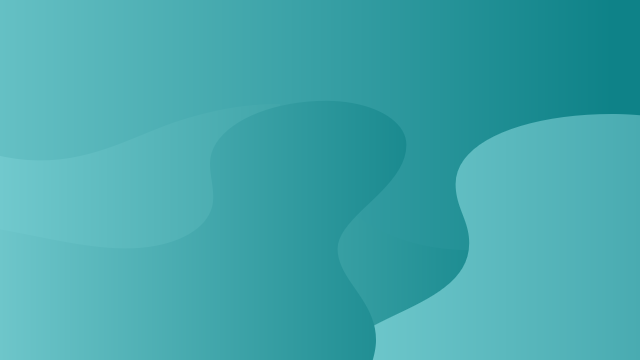
Reproduce this background procedurally as a Shadertoy shader.

```glsl
// Teal backdrop of overlapping flowing waves, each with its own side-to-side gradient.
// Outlines are chained cubic curves: each is flattened to short segments that give
// a distance for smooth edges and an upward-ray parity test for the filled side.

const vec2 CANVAS = vec2(16.0, 9.0);
const int STEPS = 20;

vec2 bezier(vec2 a, vec2 b, vec2 c, vec2 d, float t) {
    float s = 1.0 - t;
    return s * s * s * a + 3.0 * s * s * t * b + 3.0 * s * t * t * c + t * t * t * d;
}

// An outline is (distance, side); side turns negative where p is under the curve.
vec2 newOutline() {
    return vec2(1e3, 1.0);
}

vec2 addCurve(vec2 outline, vec2 p, vec2 a, vec2 b, vec2 c, vec2 d) {
    vec2 start = a;
    for (int i = 1; i <= STEPS; i++) {
        vec2 end = bezier(a, b, c, d, float(i) / float(STEPS));
        vec2 edge = end - start;
        vec2 rel = p - start;
        float along = clamp(dot(rel, edge) / dot(edge, edge), 0.0, 1.0);
        outline.x = min(outline.x, length(rel - edge * along));
        if ((start.x > p.x) != (end.x > p.x) && rel.y < edge.y * rel.x / edge.x) {
            outline.y = -outline.y;
        }
        start = end;
    }
    return outline;
}

float coverage(vec2 outline, float pixel) {
    return clamp(0.5 - outline.x * outline.y / pixel, 0.0, 1.0);
}

vec3 gradient(float x, float from, float to, vec3 left, vec3 right) {
    return mix(left, right, clamp((x - from) / (to - from), 0.0, 1.0));
}

// Pale band rising from the left edge
vec2 risingBand(vec2 p) {
    vec2 o = newOutline();
    o = addCurve(o, p, vec2(-0.2, 5.15), vec2(1.9, 4.6), vec2(3.2, 5.6), vec2(4.6, 6.02));
    return addCurve(o, p, vec2(4.6, 6.02), vec2(5.4, 6.26), vec2(6.1, 6.4), vec2(7.0, 6.4));
}

// Shallow hollow between the two large waves
vec2 hollow(vec2 p) {
    return addCurve(newOutline(), p, vec2(8.4, 4.0), vec2(9.3, 3.2), vec2(10.4, 2.7), vec2(12.0, 2.75));
}

// Light swell in the lower right
vec2 rightSwell(vec2 p) {
    vec2 o = newOutline();
    o = addCurve(o, p, vec2(9.2, 0.78), vec2(10.2, 1.35), vec2(11.73, 1.75), vec2(11.73, 2.92));
    o = addCurve(o, p, vec2(11.73, 2.92), vec2(11.73, 3.5), vec2(11.39, 3.8), vec2(11.39, 4.4));
    o = addCurve(o, p, vec2(11.39, 4.4), vec2(11.39, 5.5), vec2(13.2, 6.15), vec2(15.3, 6.15));
    return addCurve(o, p, vec2(15.3, 6.15), vec2(15.6, 6.15), vec2(15.9, 6.13), vec2(16.2, 6.1));
}

// Large central wave with a rounded crest and a narrow neck
vec2 centralWave(vec2 p) {
    vec2 o = newOutline();
    o = addCurve(o, p, vec2(-0.2, 3.3), vec2(1.0, 3.1), vec2(2.1, 2.79), vec2(3.15, 2.79));
    o = addCurve(o, p, vec2(3.15, 2.79), vec2(4.4, 2.79), vec2(5.33, 3.3), vec2(5.33, 4.05));
    o = addCurve(o, p, vec2(5.33, 4.05), vec2(5.33, 4.4), vec2(5.25, 4.6), vec2(5.25, 4.92));
    o = addCurve(o, p, vec2(5.25, 4.92), vec2(5.25, 5.8), vec2(6.6, 6.48), vec2(8.15, 6.48));
    o = addCurve(o, p, vec2(8.15, 6.48), vec2(9.3, 6.48), vec2(10.16, 6.0), vec2(10.16, 5.38));
    o = addCurve(o, p, vec2(10.16, 5.38), vec2(10.16, 4.3), vec2(8.44, 3.6), vec2(8.44, 2.78));
    o = addCurve(o, p, vec2(8.44, 2.78), vec2(8.44, 2.0), vec2(9.4, 1.5), vec2(9.4, 0.5));
    return addCurve(o, p, vec2(9.4, 0.5), vec2(9.4, 0.3), vec2(9.35, 0.1), vec2(9.29, -0.1));
}

void mainImage(out vec4 fragColor, in vec2 fragCoord) {
    vec2 p = fragCoord / iResolution.xy * CANVAS;
    float pixel = CANVAS.y / iResolution.y;

    // Gradients, each spanning its own stretch of the canvas
    vec3 color = gradient(p.x, 0.0, 15.3, vec3(0.396, 0.753, 0.769), vec3(0.055, 0.51, 0.533));
    vec3 bandColor = gradient(p.x, 0.0, 9.0, vec3(0.443, 0.788, 0.804), vec3(0.2, 0.61, 0.625));
    vec3 hollowColor = gradient(p.x, 8.5, 11.7, vec3(0.216, 0.624, 0.639), vec3(0.114, 0.553, 0.573));
    vec3 swellColor = gradient(p.x, 9.3, 16.0, vec3(0.424, 0.776, 0.792), vec3(0.286, 0.671, 0.694));
    vec3 waveColor = gradient(p.x, 0.0, 10.16, vec3(0.431, 0.776, 0.792), vec3(0.102, 0.541, 0.561));

    // Layers from back to front
    color = mix(color, bandColor, coverage(risingBand(p), pixel));
    color = mix(color, hollowColor, coverage(hollow(p), pixel));
    color = mix(color, swellColor, coverage(rightSwell(p), pixel));
    color = mix(color, waveColor, coverage(centralWave(p), pixel));

    fragColor = vec4(color, 1.0);
}
```
